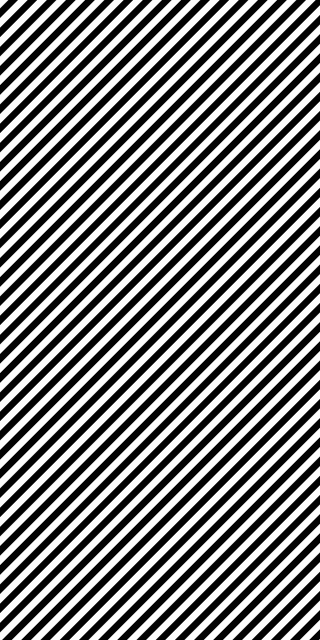
A WebGL 1 fragment shader for this pattern:

```glsl
precision highp float;
// Even black and white diagonal stripes rising to the right at 45 degrees.

uniform vec2 u_resolution;

#define PITCH 0.06        // horizontal repeat, in canvas widths
#define PHASE 0.69        // centre of a dark stripe, in repeats from the top left
#define DARK_SHARE 0.5    // dark part of each repeat
#define EDGE_PIXELS 1.0   // width of the smoothed edge
#define INK vec3(0.006)
#define PAPER vec3(0.994)

// Signed distance to the nearest dark stripe, negative inside it.
float stripeDistance(vec2 p) {
    float repeats = (p.x + p.y) / PITCH - PHASE;
    float fromCentre = abs(fract(repeats + 0.5) - 0.5);
    return (fromCentre - 0.5 * DARK_SHARE) * PITCH * inversesqrt(2.0);
}

void main() {
    // Canvas widths, measured right and down from the top left corner.
    vec2 fromTopLeft = vec2(gl_FragCoord.x, u_resolution.y - gl_FragCoord.y);
    vec2 p = fromTopLeft / u_resolution.x;

    // Blend the two tones over the stripe edge.
    float edge = EDGE_PIXELS / u_resolution.x;
    float paper = clamp(stripeDistance(p) / edge + 0.5, 0.0, 1.0);
    gl_FragColor = vec4(mix(INK, PAPER, paper), 1.0);
}
```
